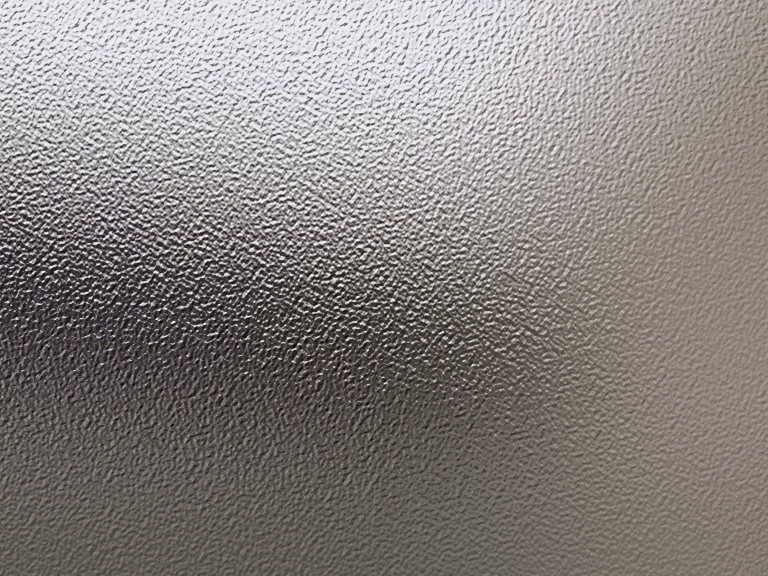
This texture is drawn by a WebGL 1 fragment shader. Its source:

```glsl
precision highp float;

uniform vec2 u_resolution;

const float GRAIN = 134.0;       // bumps per canvas height
const float GRAIN_ANGLE = 0.55;  // turns the noise lattice off the axes
const float FINE_GRAIN = 0.36;   // strength of the second octave
const float SLOPE_STEP = 0.24;   // sampling distance in bumps
const float TILT_LEFT = 0.15;    // how far a slope bends the reflection
const float TILT_RIGHT = 0.08;
const float SHADE = 0.13;        // side light on the bumps
const float SHADE_RIGHT = 0.08;
const float SHADE_BAND = 0.32;   // extra side light around the dark band
const float FLECK = 0.32;        // dark pits in the bright top
const float GLINT = 0.42;        // bright tips around the dark band

const vec3 OLIVE_GREY = vec3(0.41, 0.395, 0.37);
const vec3 TAUPE = vec3(0.56, 0.52, 0.48);
const vec3 DARK_VIOLET = vec3(0.20, 0.17, 0.205);
const vec3 DARK_BROWN = vec3(0.24, 0.215, 0.195);
const vec3 SKY_WHITE = vec3(0.895, 0.885, 0.915);
const vec3 SKY_RIGHT = vec3(0.74, 0.72, 0.72);
const vec3 BRIGHTEST = vec3(0.93, 0.92, 0.95);
const vec3 GLINT_COLOR = vec3(0.80, 0.77, 0.79);

float square(float x) {
  return x * x;
}

vec2 randomDirection(vec2 cell) {
  vec3 h = fract(cell.xyx * vec3(0.1031, 0.1030, 0.0973));
  h += dot(h, h.yzx + 33.33);
  float angle = 6.2832 * fract((h.x + h.y) * h.z * 7.31);
  return vec2(cos(angle), sin(angle));
}

float gradientNoise(vec2 p) {
  vec2 cell = floor(p);
  vec2 f = p - cell;
  vec2 w = f * f * f * (f * (f * 6.0 - 15.0) + 10.0);
  vec2 e = vec2(1.0, 0.0);
  float a = dot(randomDirection(cell), f);
  float b = dot(randomDirection(cell + e.xy), f - e.xy);
  float c = dot(randomDirection(cell + e.yx), f - e.yx);
  float d = dot(randomDirection(cell + e.xx), f - e.xx);
  return mix(mix(a, b, w.x), mix(c, d, w.x), w.y);
}

float bumpHeight(vec2 p) {
  float s = sin(GRAIN_ANGLE);
  float c = cos(GRAIN_ANGLE);
  vec2 q = mat2(c, s, -s, c) * p + 211.7;
  return gradientNoise(q) + FINE_GRAIN * gradientNoise(q.yx * 1.8 + 17.3);
}

vec2 bumpSlope(vec2 p) {
  vec2 e = vec2(SLOPE_STEP, 0.0);
  return vec2(bumpHeight(p + e.xy) - bumpHeight(p - e.xy),
              bumpHeight(p + e.yx) - bumpHeight(p - e.yx)) / (2.0 * SLOPE_STEP);
}

// Smooth surroundings mirrored by the sheet
vec3 reflection(vec2 uv) {
  float warmth = smoothstep(0.4, 0.95, uv.x + 0.12 * (uv.y - 0.3));
  vec3 color = mix(OLIVE_GREY, TAUPE, warmth);
  color *= mix(0.9, 1.0, smoothstep(0.0, 0.35, uv.y));

  // Dark band sinking to the right
  float band = exp(-square((uv.y - 0.5 + 0.22 * uv.x) / 0.15));
  band *= 1.0 - smoothstep(0.45, 0.85, uv.x);
  color = mix(color, mix(DARK_VIOLET, DARK_BROWN, smoothstep(0.0, 0.5, uv.x)), band);

  // Bright top, its lower edge rising and softening at the right
  float right = smoothstep(0.5, 1.0, uv.x);
  float edge = 0.73 - 0.15 * uv.x + 2.2 * square(max(uv.x - 0.5, 0.0));
  float width = mix(0.27, 0.42, right);
  vec3 sky = mix(SKY_WHITE, SKY_RIGHT, right);
  return mix(color, sky, smoothstep(edge - width, edge + width, uv.y));
}

void main() {
  vec2 uv = gl_FragCoord.xy / u_resolution;
  vec2 slope = bumpSlope(gl_FragCoord.xy / u_resolution.y * GRAIN);
  float right = smoothstep(0.45, 0.95, uv.x);
  float top = smoothstep(0.55, 0.85, uv.y);

  vec3 color = reflection(uv + mix(TILT_LEFT, TILT_RIGHT, right) * slope);

  // Side light, strongest around the dark band
  float facing = dot(slope, vec2(-0.6, 0.8));
  float bandZone = exp(-square((uv.y - 0.4 + 0.1 * uv.x) / 0.2));
  float shade = mix(SHADE + SHADE_BAND * bandZone, SHADE_RIGHT, right);
  color *= 1.0 + 1.4 * facing * shade * (1.0 - 0.5 * top);

  // Sparse dark pits in the bright top
  color *= 1.0 - FLECK * top * (1.0 - 0.5 * right) * smoothstep(0.45, 1.1, -facing);

  // Glints around the dark band
  float glintZone = exp(-square((uv.y - 0.48) / 0.21)) * (1.0 - smoothstep(0.55, 1.0, uv.x));
  color = mix(color, GLINT_COLOR, GLINT * glintZone * smoothstep(0.45, 1.0, facing));

  gl_FragColor = vec4(clamp(color, vec3(0.0), BRIGHTEST), 1.0);
}
```
